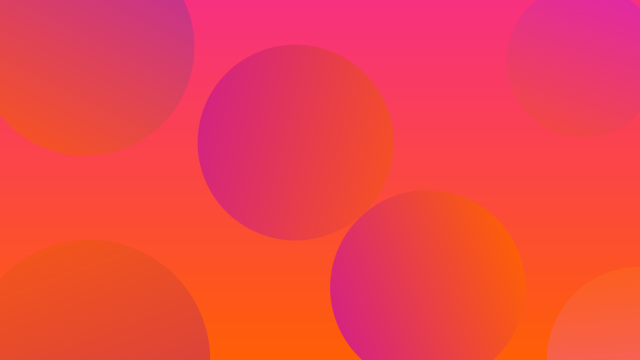
A Shadertoy shader for this background:

```glsl
// Paints a disc filled with a linear gradient running along the given direction
vec3 paintDisc(vec3 base, vec2 p, vec2 center, float radius, vec2 direction, vec3 startColor, vec3 endColor) {
    vec2 offset = p - center;
    float along = 0.5 + 0.5 * dot(offset, normalize(direction)) / radius;
    vec3 fill = mix(startColor, endColor, clamp(along, 0.0, 1.0));
    float pixel = 1.0 / iResolution.y;
    float coverage = 1.0 - smoothstep(-0.75 * pixel, 0.75 * pixel, length(offset) - radius);
    return mix(base, fill, coverage);
}

void mainImage(out vec4 fragColor, in vec2 fragCoord) {
    // Canvas height is one unit; the right side stays anchored to the edge
    vec2 p = fragCoord / iResolution.y;
    p.x *= 16.0 / 9.0 * iResolution.y / iResolution.x;

    // Backdrop: orange rising to pink
    vec3 color = mix(vec3(1.0, 0.37, 0.02), vec3(0.97, 0.19, 0.50), p.y);

    // Upper left and upper right discs
    color = paintDisc(color, p, vec2(0.237, 0.870), 0.303, vec2(0.45, 0.89),
                      vec3(0.96, 0.32, 0.15), vec3(0.76, 0.19, 0.59));
    color = paintDisc(color, p, vec2(1.620, 0.831), 0.213, vec2(0.30, 0.95),
                      vec3(0.95, 0.28, 0.27), vec3(0.88, 0.16, 0.65));

    // Central pair
    color = paintDisc(color, p, vec2(0.821, 0.604), 0.272, vec2(0.97, -0.24),
                      vec3(0.83, 0.14, 0.50), vec3(0.96, 0.31, 0.15));
    color = paintDisc(color, p, vec2(1.188, 0.201), 0.271, vec2(0.94, 0.34),
                      vec3(0.84, 0.14, 0.50), vec3(0.99, 0.37, 0.03));

    // Lower left and lower right discs
    color = paintDisc(color, p, vec2(0.248, -0.002), 0.336, vec2(0.35, -0.94),
                      vec3(0.95, 0.33, 0.11), vec3(0.82, 0.23, 0.28));
    color = paintDisc(color, p, vec2(1.778, 0.0), 0.259, vec2(0.10, -1.0),
                      vec3(0.99, 0.37, 0.12), vec3(0.94, 0.39, 0.52));

    fragColor = vec4(color, 1.0);
}
```
